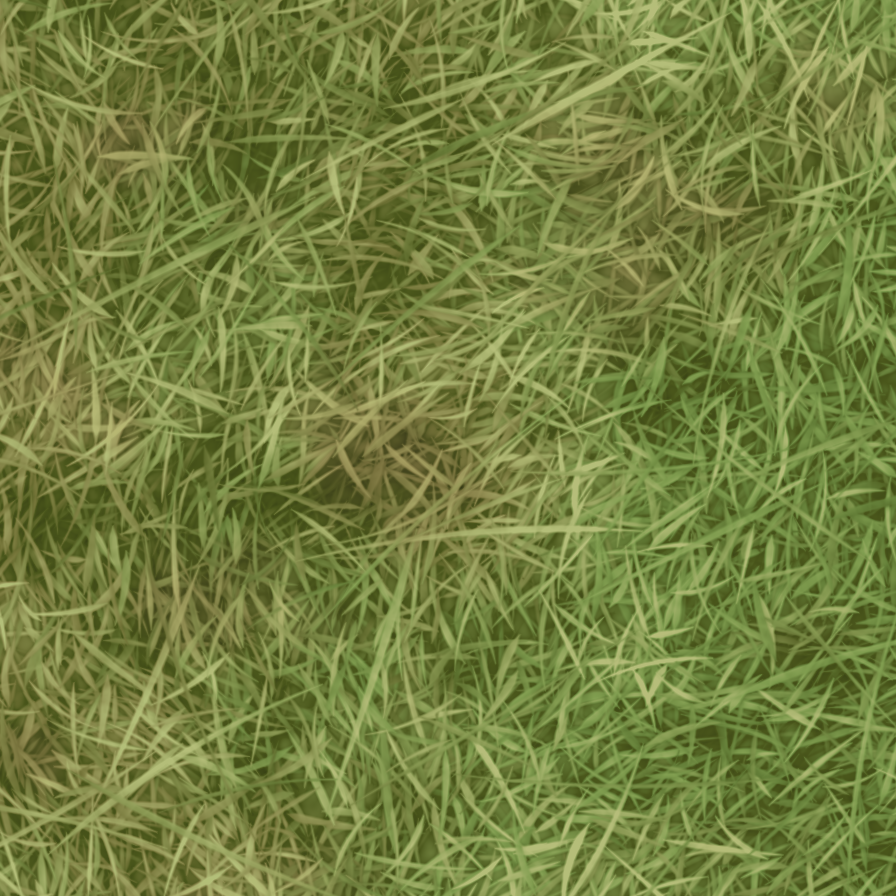
This texture is drawn by a Shadertoy shader. Its source:

```glsl
// Draws a tangled lawn of soft overlapping grass blades with straw and green patches.

const int   TURF_LAYERS  = 18;
const int   LONG_LAYERS  = 4;
const float TURF_CELL    = 0.066;   // spacing of short blades
const float LONG_CELL    = 0.23;    // spacing of long blades
const float LONG_SHARE   = 0.42;    // chance that a long blade grows in its cell
const vec2  HALF_WIDTH   = vec2(0.0022, 0.0050);
const float EDGE_SOFT    = 0.0021;
const float SHADOW_REACH = 0.0032;
const float SHADOW_DEPTH = 0.10;
const float TONE_SPREAD  = 0.62;
const float BROAD_TONE   = 0.85;    // strength of wide light and dark areas

const vec3 DEEP_SHADE  = vec3(0.29, 0.34, 0.105);
const vec3 GREEN_MID   = vec3(0.385, 0.49, 0.215);
const vec3 GREEN_LIT   = vec3(0.50, 0.615, 0.31);
const vec3 STRAW_MID   = vec3(0.455, 0.455, 0.22);
const vec3 STRAW_LIT   = vec3(0.575, 0.575, 0.335);
const vec3 HIGHLIGHT   = vec3(0.68, 0.72, 0.45);
const vec3 DRY_THATCH  = vec3(0.56, 0.48, 0.29);

float hash(vec2 p) {
    return fract(sin(dot(p, vec2(127.1, 311.7))) * 43758.5453);
}

vec4 hash4(vec2 p) {
    float s = dot(p, vec2(127.1, 311.7));
    return fract(sin(vec4(s, s + 1.7, s + 3.1, s + 5.3)) * 43758.5453);
}

float noise(vec2 p) {
    vec2 i = floor(p), f = fract(p);
    f = f * f * (3.0 - 2.0 * f);
    return mix(mix(hash(i), hash(i + vec2(1, 0)), f.x),
               mix(hash(i + vec2(0, 1)), hash(i + vec2(1, 1)), f.x), f.y);
}

float fbm(vec2 p) {
    return 0.55 * noise(p) + 0.3 * noise(p * 2.1 + 7.3) + 0.15 * noise(p * 4.3 + 19.1);
}

// Prevailing direction of growth, drifting slowly over the lawn
float growthAngle(vec2 p) {
    return 1.2 + 0.6 * sin(5.0 * p.x + 3.0 * p.y) + 0.45 * sin(8.0 * p.y - 4.0 * p.x + 1.0);
}

// Tapered, bent blade: x = signed distance, y = position across, z = position along
vec3 blade(vec2 p, float angle, float halfLen, float halfWidth, float bend) {
    float c = cos(angle), s = sin(angle);
    vec2 q = vec2(c * p.x + s * p.y, c * p.y - s * p.x);
    float along = q.x / halfLen;
    q.y -= bend * halfLen * (along * along - 0.4);
    float taper = sqrt(clamp((1.0 - along) * 0.75, 0.0, 1.0)) * smoothstep(-1.15, -0.5, along);
    float d = max(abs(q.y) - halfWidth * taper, abs(q.x) - halfLen);
    return vec3(d, q.y / halfWidth, along);
}

// Lays one layer of blades over turf, which holds (tone, straw share)
void growLayer(inout vec2 turf, vec2 uv, float id, float cell, bool isLong, float baseTone, float patchStraw) {
    float soft = max(EDGE_SOFT, 0.75 / iResolution.y);
    vec2 p = uv / cell + vec2(id * 0.37, id * 0.71);
    vec2 home = floor(p);
    for (int j = -1; j <= 1; j++)
    for (int i = -1; i <= 1; i++) {
        vec2 site = home + vec2(i, j);
        vec4 place = hash4(site + id * 17.3);
        vec4 look = hash4(site + id * 17.3 + 41.7);
        if (isLong && look.w > LONG_SHARE) continue;

        vec2 offset = (p - site - place.xy) * cell;
        float spread = place.z + place.w - 1.0;
        float angle = isLong ? 0.5 + 1.7 * spread : growthAngle(uv - offset) + 1.9 * spread;
        if (fract(look.w * 11.0) > 0.5) angle += 3.14159;
        float halfLen = cell * mix(0.4, 0.93, look.x);
        float halfWidth = mix(HALF_WIDTH.x, HALF_WIDTH.y, look.y * look.y + 0.12);
        float bend = (fract(look.x * 7.0) - 0.5) * (isLong ? 0.22 : 0.36);

        vec3 b = blade(offset, angle, halfLen, halfWidth, bend);
        if (b.x > 4.0 * SHADOW_REACH) continue;
        float cover = smoothstep(soft, -soft, b.x);
        float shadow = exp(-max(b.x, 0.0) / SHADOW_REACH);
        float tone = baseTone + (look.z - 0.5) * TONE_SPREAD
                   + 0.08 * b.y - 0.14 * b.z * b.z;
        float straw = clamp(patchStraw + 0.7 * (fract(look.z * 13.0) - 0.5), 0.0, 1.0);
        turf.x -= SHADOW_DEPTH * shadow;
        turf = mix(turf, vec2(tone, straw), cover * 0.9);
    }
}

// Four-step ramp from shade to highlight
vec3 grassColour(float tone, float straw) {
    vec3 mid = mix(GREEN_MID, STRAW_MID, straw);
    vec3 lit = mix(GREEN_LIT, STRAW_LIT, straw);
    float t = clamp(tone, 0.0, 1.1) * 3.0;
    vec3 c = mix(DEEP_SHADE, mid, clamp(t, 0.0, 1.0));
    c = mix(c, lit, clamp(t - 1.0, 0.0, 1.0));
    c = mix(c, HIGHLIGHT, clamp(t - 2.0, 0.0, 1.2));
    return c * (1.0 + 0.45 * clamp(tone, -0.6, 0.0));
}

void mainImage(out vec4 fragColor, in vec2 fragCoord) {
    vec2 uv = fragCoord / iResolution.y;

    // Broad patches: straw to the left, lush green to the right
    float patchStraw = clamp(1.12 - 1.2 * uv.x + 1.5 * (fbm(uv * 4.0 + 3.0) - 0.5), 0.0, 1.0);
    float thatch = smoothstep(0.56, 0.78, fbm(uv * 6.0 + 31.0)) * patchStraw;

    // Ground, short turf, then long blades
    vec2 turf = vec2(0.1 + 0.3 * noise(uv * 60.0), patchStraw);
    for (int k = 0; k < TURF_LAYERS; k++) {
        float height = float(k) / float(TURF_LAYERS - 1);
        float cell = TURF_CELL * mix(0.75, 1.3, fract(float(k) * 0.618));
        growLayer(turf, uv, float(k) + 1.0, cell, false, mix(0.34, 0.86, height), patchStraw);
    }
    for (int k = 0; k < LONG_LAYERS; k++)
        growLayer(turf, uv, float(k) + 31.0, LONG_CELL, true, 0.76, patchStraw * 0.7);

    // Soft mottling, wide light and dark areas, dry thatch
    turf.x += 0.16 * (noise(uv * 110.0) - 0.5) + BROAD_TONE * (fbm(uv * 7.0 + 11.0) - 0.5);
    vec3 colour = grassColour(turf.x, turf.y);
    colour = mix(colour, DRY_THATCH * (0.62 + 0.6 * turf.x), 0.5 * thatch);
    fragColor = vec4(colour, 1.0);
}
```
